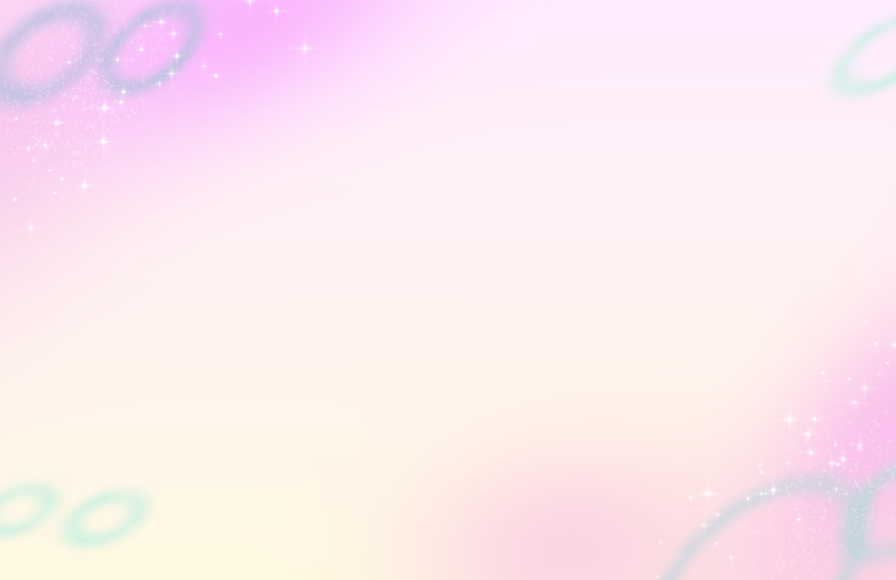
Reproduce this background procedurally as a WebGL 1 fragment shader.

```glsl
precision highp float;
// Pastel backdrop: a vertical lilac-to-cream wash with soft pink corner glows,
// tilted watercolour rings, and white sparkles with fine dust along two curves.
// Glows and rings share one rotated-ellipse space; lengths are canvas heights.

uniform vec2 u_resolution;

const vec3 CREAM = vec3(1.0, 0.975, 0.885);
const vec3 LILAC = vec3(1.0, 0.925, 1.0);
const vec3 VIOLET = vec3(0.98, 0.70, 0.99);
const vec3 ROSE = vec3(0.97, 0.79, 0.91);
const vec3 ORCHID = vec3(0.98, 0.73, 0.93);
const vec3 BLUSH = vec3(0.985, 0.82, 0.89);
const vec3 PERIWINKLE = vec3(0.73, 0.76, 0.88);
const vec3 MINT = vec3(0.76, 0.94, 0.88);
const vec3 MIST = vec3(0.78, 0.84, 0.87);

float hash(vec2 p) {
  vec3 q = fract(vec3(p.xyx) * 0.1031);
  q += dot(q, q.yzx + 33.33);
  return fract((q.x + q.y) * q.z);
}

float noise(vec2 p) {
  vec2 cell = floor(p);
  vec2 f = fract(p);
  f = f * f * (3.0 - 2.0 * f);
  float low = mix(hash(cell), hash(cell + vec2(1.0, 0.0)), f.x);
  float high = mix(hash(cell + vec2(0.0, 1.0)), hash(cell + 1.0), f.x);
  return mix(low, high, f.y);
}

// Point in the space of a tilted ellipse whose rim has length 1.
vec2 ellipseSpace(vec2 p, vec2 center, vec2 radii, float tilt) {
  vec2 d = p - center;
  float c = cos(tilt);
  float s = sin(tilt);
  return vec2(c * d.x + s * d.y, c * d.y - s * d.x) / radii;
}

float glow(vec2 p, vec2 center, vec2 radii, float tilt) {
  vec2 q = ellipseSpace(p, center, radii, tilt);
  return exp(-dot(q, q));
}

// Soft brushed band around an ellipse, uneven like watercolour.
float ring(vec2 p, vec2 center, vec2 radii, float tilt, float width) {
  vec2 q = ellipseSpace(p, center, radii, tilt);
  float rim = (length(q) - 1.0) * radii.y / width;
  float wash = 0.6 + 0.4 * noise(p * 28.0);
  return exp(-rim * rim) * wash;
}

float star(vec2 d, float size) {
  vec2 a = abs(d);
  float thin = 0.0016;
  float rays = exp(-a.x / thin - a.y / size) + exp(-a.y / thin - a.x / size);
  return rays + 0.45 * exp(-dot(d, d) / (size * size * 0.3));
}

vec2 curve(vec2 a, vec2 b, vec2 c, float t) {
  return mix(mix(a, b, t), mix(b, c, t), t);
}

// Stars and smaller specks scattered around a quadratic curve.
float sparkles(vec2 p, vec2 a, vec2 b, vec2 c, float spread, float seed) {
  float light = 0.0;
  for (int i = 0; i < 36; i++) {
    float id = float(i);
    vec2 key = vec2(id * 7.0 + 1.0, seed);
    vec2 jitter = vec2(hash(key), hash(key + 3.7)) - 0.5;
    vec2 spot = curve(a, b, c, (id + 0.5) / 36.0) + jitter * spread;
    float size = mix(0.002, 0.014, pow(hash(key + 9.1), 2.0));
    light += star(p - spot, size) * mix(0.45, 1.0, hash(key + 5.3));
  }
  return min(light, 1.0);
}

void main() {
  vec2 p = gl_FragCoord.xy / u_resolution.y;
  vec3 color = mix(CREAM, LILAC, p.y);

  // Corner glows
  color = mix(color, ROSE, 0.85 * glow(p, vec2(-0.02, 0.79), vec2(0.38, 0.22), 0.9));
  color = mix(color, VIOLET, 0.95 * glow(p, vec2(0.42, 0.97), vec2(0.35, 0.16), 0.45));
  color = mix(color, BLUSH, 0.9 * glow(p, vec2(0.98, 0.05), vec2(0.25, 0.17), 0.1));
  color = mix(color, BLUSH, 0.9 * glow(p, vec2(1.46, 0.0), vec2(0.38, 0.24), 0.5));
  color = mix(color, ORCHID, 0.85 * glow(p, vec2(1.54, 0.27), vec2(0.27, 0.14), 0.9));

  // Rings
  float upperLeft = ring(p, vec2(0.080, 0.908), vec2(0.095, 0.056), 0.65, 0.017)
                  + ring(p, vec2(0.261, 0.918), vec2(0.090, 0.050), 0.70, 0.013);
  float pale = ring(p, vec2(1.526, 0.906), vec2(0.085, 0.042), 0.60, 0.012)
             + ring(p, vec2(0.030, 0.120), vec2(0.056, 0.030), 0.40, 0.013)
             + ring(p, vec2(0.181, 0.106), vec2(0.060, 0.032), 0.40, 0.013);
  float lowerRight = ring(p, vec2(1.309, 0.008), vec2(0.205, 0.115), 0.70, 0.015)
                   + ring(p, vec2(1.556, 0.127), vec2(0.105, 0.058), 0.70, 0.017);
  color = mix(color, PERIWINKLE, min(0.85 * upperLeft, 1.0));
  color = mix(color, MINT, min(0.7 * pale, 1.0));
  color = mix(color, MIST, min(0.8 * lowerRight, 1.0));

  // Fine dust and sparkles
  float dustArea = glow(p, vec2(0.12, 0.82), vec2(0.22, 0.16), 0.8)
                 + glow(p, vec2(1.45, 0.17), vec2(0.24, 0.11), 0.8);
  float dust = smoothstep(0.62, 0.95, noise(p * 230.0)) * dustArea;
  float light = sparkles(p, vec2(0.47, 0.97), vec2(0.12, 0.92), vec2(0.01, 0.55), 0.15, 2.0)
              + sparkles(p, vec2(1.49, 0.42), vec2(1.46, 0.18), vec2(1.15, 0.04), 0.12, 8.0);
  color = mix(color, vec3(1.0), clamp(0.9 * light + 0.3 * dust, 0.0, 1.0));

  gl_FragColor = vec4(color, 1.0);
}
```
